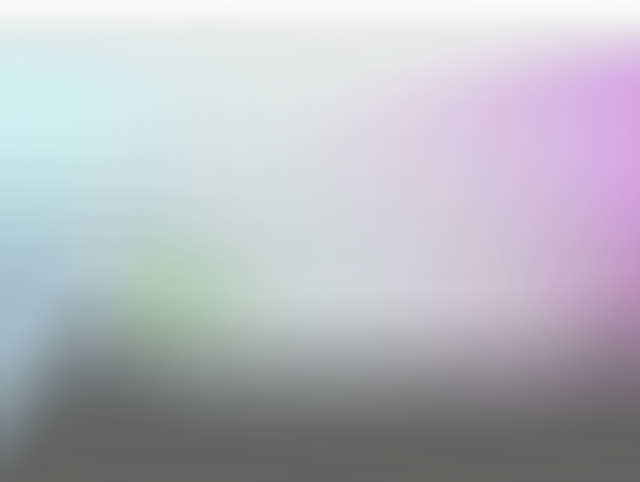
A WebGL 2 fragment shader for this background:

```glsl
#version 300 es
precision highp float;

uniform vec2 u_resolution;
out vec4 outColor;

// Palette
const vec3 WHITE    = vec3(0.975, 0.975, 0.975);
const vec3 PEARL    = vec3(0.915, 0.920, 0.915);
const vec3 SILVER   = vec3(0.830, 0.850, 0.855);
const vec3 AQUA     = vec3(0.810, 0.945, 0.950);
const vec3 STEEL    = vec3(0.640, 0.740, 0.785);
const vec3 SAGE     = vec3(0.680, 0.795, 0.695);
const vec3 ORCHID   = vec3(0.835, 0.650, 0.885);
const vec3 PLUM     = vec3(0.740, 0.565, 0.735);
const vec3 GRAPHITE = vec3(0.390, 0.390, 0.388);

// Layout, in fractions of the canvas
const float AQUA_WIDTH    = 0.27;
const vec2  SAGE_CENTER   = vec2(0.25, 0.36);
const vec2  SAGE_LEFT     = vec2(0.08, 0.17);
const vec2  SAGE_RIGHT    = vec2(0.15, 0.15);
const float SAGE_STRENGTH = 0.8;
const vec2  ORCHID_CENTER = vec2(1.05, 0.50);
const vec2  ORCHID_RADII  = vec2(0.75, 0.44);
const float ORCHID_START  = 0.35;
const vec2  SHADE_RANGE   = vec2(0.06, 0.42);
const vec2  GRAIN_SCALE   = vec2(5.0, 28.0);
const float GRAIN_AMOUNT  = 0.006;

float bell(float d) {
    return exp(-d * d);
}

// Smooth fall from 1 at a to 0 at b
float fade(float a, float b, float t) {
    return 1.0 - smoothstep(a, b, t);
}

vec2 gradientAt(vec2 cell) {
    float h = fract(sin(dot(cell, vec2(127.1, 311.7))) * 43758.5);
    return vec2(cos(6.2832 * h), sin(6.2832 * h));
}

float gradientNoise(vec2 p) {
    vec2 i = floor(p), f = p - i;
    vec2 u = f * f * f * (f * (f * 6.0 - 15.0) + 10.0);
    vec2 e = vec2(0.0, 1.0);
    float low  = mix(dot(gradientAt(i), f), dot(gradientAt(i + e.yx), f - e.yx), u.x);
    float high = mix(dot(gradientAt(i + e), f - e), dot(gradientAt(i + e.yy), f - e.yy), u.x);
    return mix(low, high, u.y);
}

void main() {
    vec2 uv = gl_FragCoord.xy / u_resolution;

    // Pale vertical base
    vec3 color = mix(SILVER, PEARL, smoothstep(0.45, 1.0, uv.y));

    // Cool glow along the left side
    vec3 cool = mix(STEEL, AQUA, smoothstep(0.34, 0.80, uv.y));
    color = mix(color, cool, bell(uv.x / AQUA_WIDTH) * fade(0.78, 1.0, uv.y));

    // Green patch, steeper on its left flank
    vec2 offset = uv - SAGE_CENTER;
    vec2 spread = mix(SAGE_LEFT, SAGE_RIGHT, smoothstep(-0.05, 0.05, offset.x));
    color = mix(color, SAGE, SAGE_STRENGTH * bell(length(offset / spread)));

    // Violet glow under a broad elliptical arc
    vec2 arc = (uv - ORCHID_CENTER) / ORCHID_RADII;
    float inside = fade(0.70, 1.12, length(vec2(arc.x, max(arc.y, 0.0))));
    float reach = max((uv.x - ORCHID_START) / (1.0 - ORCHID_START), 0.0);
    float falloff = mix(2.6, 1.5, smoothstep(0.4, 0.8, uv.y));
    vec3 violet = mix(PLUM, ORCHID, smoothstep(0.34, 0.70, uv.y));
    color = mix(color, violet, inside * pow(reach, falloff));

    // White rim at the top
    color = mix(color, WHITE, smoothstep(0.92, 1.0, uv.y));

    // Dark floor with an uneven upper edge
    float lift = 0.045 * bell((uv.x - 0.16) / 0.12)
               + 0.030 * bell((uv.x - 0.97) / 0.10)
               - 0.095 * bell(uv.x / 0.07);
    color = mix(color, GRAPHITE, fade(SHADE_RANGE.x, SHADE_RANGE.y, uv.y - lift));

    // Faint streaks
    color += GRAIN_AMOUNT * gradientNoise(uv * GRAIN_SCALE);

    outColor = vec4(clamp(color, 0.0, 1.0), 1.0);
}
```
